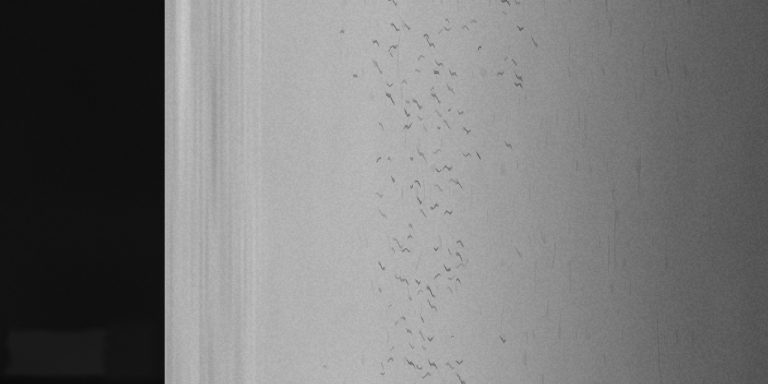
Reproduce this texture procedurally as a Shadertoy shader.

```glsl
// Draws a grey, softly lit sheet with fine grain and small cracks beside a dark margin.

const float SHEET_EDGE = 0.2145;
const int STOPS = 12;
// Position across the canvas, brightness
const vec2 LIGHT[STOPS] = vec2[](
    vec2(0.214, 0.62), vec2(0.238, 0.70), vec2(0.272, 0.655), vec2(0.300, 0.665),
    vec2(0.327, 0.715), vec2(0.352, 0.69), vec2(0.480, 0.705), vec2(0.570, 0.675),
    vec2(0.670, 0.60), vec2(0.780, 0.495), vec2(0.880, 0.40), vec2(1.0, 0.33));

float hash(vec2 p) {
    vec3 q = fract(vec3(p.xyx) * 0.1031);
    q += dot(q, q.yzx + 33.33);
    return fract((q.x + q.y) * q.z);
}

float noise(vec2 p) {
    vec2 i = floor(p), f = fract(p);
    f = f * f * (3.0 - 2.0 * f);
    return mix(mix(hash(i), hash(i + vec2(1, 0)), f.x),
               mix(hash(i + vec2(0, 1)), hash(i + vec2(1, 1)), f.x), f.y);
}

// Soft window: one between lo and hi, fading over the given width
float band(float x, float lo, float hi, float soft) {
    return smoothstep(lo - soft, lo + soft, x) * (1.0 - smoothstep(hi - soft, hi + soft, x));
}

float bump(float x, float centre, float width) {
    float d = (x - centre) / width;
    return exp(-d * d);
}

float sheetLight(float x) {
    float value = LIGHT[0].y;
    for (int i = 1; i < STOPS; i++) {
        vec2 a = LIGHT[i - 1], b = LIGHT[i];
        value += (b.y - a.y) * clamp((x - a.x) / (b.x - a.x), 0.0, 1.0);
    }
    return value;
}

// Share of cells that hold a crack: dense core, sparse skirt, broken into rows
float crackDensity(vec2 uv) {
    float core = band(uv.x, 0.495, 0.605, 0.012);
    float skirt = band(uv.x, 0.45, 0.70, 0.03) * mix(0.12, 0.35, smoothstep(0.55, 0.75, uv.y));
    float rows = bump(uv.y, 0.04, 0.03) + bump(uv.y, 0.13, 0.03) + bump(uv.y, 0.27, 0.04)
               + bump(uv.y, 0.37, 0.025) + bump(uv.y, 0.51, 0.025) + bump(uv.y, 0.585, 0.022)
               + bump(uv.y, 0.69, 0.035) + bump(uv.y, 0.80, 0.04) + bump(uv.y, 0.92, 0.03);
    return core * (0.12 + 0.6 * rows) + skirt * 0.5;
}

// Short zigzag strokes scattered on a jittered grid
float cracks(vec2 p, float aspect, float pixel) {
    const float CELL = 0.036;
    vec2 home = floor(p / CELL);
    float ink = 0.0;
    for (int j = -1; j <= 1; j++)
    for (int i = -1; i <= 1; i++) {
        vec2 id = home + vec2(i, j);
        vec2 centre = (id + 0.15 + 0.7 * vec2(hash(id + 11.0), hash(id + 47.0))) * CELL;
        float present = step(hash(id + 83.0), crackDensity(centre / vec2(aspect, 1.0)));
        vec2 d = p - centre;
        float reach = mix(0.005, 0.017, hash(id + 29.0));
        float slope = mix(-1.3, 0.6, hash(id + 61.0));
        float zig = abs(fract(d.x * 55.0 + hash(id)) - 0.5) * 0.016 - 0.004;
        float wobble = (noise(p * 230.0) - 0.5) * 0.004;
        float dist = abs(d.y - slope * d.x - zig - wobble) / sqrt(1.6 + slope * slope);
        float stroke = 1.0 - smoothstep(0.0004, 0.0015 + pixel, dist);
        float taper = 1.0 - smoothstep(0.4 * reach, reach, abs(d.x));
        ink = max(ink, present * stroke * taper * mix(0.35, 1.0, hash(id + 5.0)));
    }
    return ink;
}

// Faint vertical hairlines that break up along their length
float hairlines(vec2 p, vec2 uv) {
    float bend = 0.02 * noise(p * vec2(3.0, 14.0));
    float fibre = noise(vec2((p.x + bend) * 120.0, p.y * 16.0));
    return smoothstep(0.83, 0.97, fibre) * band(uv.x, 0.45, 0.93, 0.04);
}

// Vertical streaks near the left edge of the sheet
float streaks(vec2 uv) {
    float value = 0.06 * bump(uv.x, 0.239, 0.009) * smoothstep(0.45, 0.85, uv.y);
    value -= 0.04 * bump(uv.x, 0.279, 0.003) * band(uv.y, 0.45, 0.82, 0.1);
    float brushed = noise(vec2(uv.x * 260.0, uv.y * 3.0)) - 0.5;
    return value + 0.06 * brushed * band(uv.x, 0.215, 0.345, 0.01);
}

float darkMargin(vec2 uv) {
    float value = 0.058 + 0.012 * noise(uv * vec2(9.0, 5.0));
    float ragged = 0.012 * (noise(uv * vec2(40.0, 60.0)) - 0.5);
    float patchMask = band(uv.x + ragged, 0.012, 0.137, 0.006) * band(uv.y + ragged, 0.025, 0.14, 0.012);
    value += 0.038 * patchMask;
    value += 0.012 * band(uv.x, 0.14, 0.20, 0.01) * band(uv.y, 0.0, 0.16, 0.02);
    return value - 0.02 * (1.0 - smoothstep(0.0, 0.03, uv.y));
}

void mainImage(out vec4 fragColor, in vec2 fragCoord) {
    vec2 uv = fragCoord / iResolution.xy;
    float aspect = iResolution.x / iResolution.y;
    float pixel = 1.0 / iResolution.y;
    vec2 p = vec2(uv.x * aspect, uv.y);

    // Lit sheet with its surface detail
    float sheet = sheetLight(uv.x) + streaks(uv);
    sheet += 0.012 * (noise(p * vec2(24.0, 5.0)) - 0.5);
    sheet -= 0.035 * hairlines(p, uv);
    sheet -= 0.23 * cracks(p, aspect, pixel);
    sheet += 0.05 * bump(uv.x, SHEET_EDGE + 0.001, 0.0015);

    // Margin, edge and grain
    float onSheet = smoothstep(-0.5 * pixel, 0.5 * pixel, uv.x - SHEET_EDGE);
    float grain = noise(p * 256.0) - 0.5;
    float value = mix(darkMargin(uv), sheet, onSheet) + grain * mix(0.008, 0.045, onSheet);
    fragColor = vec4(vec3(clamp(value, 0.0, 1.0)), 1.0);
}
```
